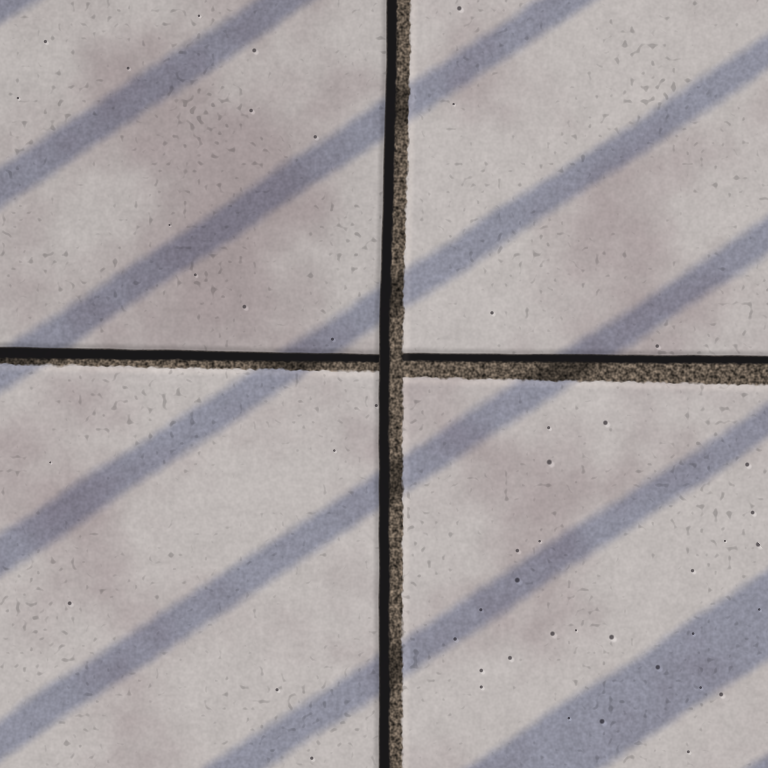
Give the GLSL for this texture, as a Shadertoy shader.

```glsl
// Four concrete paving slabs with gritty joints, crossed by soft diagonal railing shadows.

float hash(vec2 p) {
    p = fract(p * vec2(0.1031, 0.1137));
    p += dot(p, p.yx + 33.33);
    return fract((p.x + p.y) * p.x * 17.31);
}

vec2 gradient(vec2 cell) {
    float a = 6.2832 * hash(cell + 7.0);
    return vec2(cos(a), sin(a));
}

// Gradient noise, roughly -0.7 to 0.7
float noise(vec2 p) {
    vec2 i = floor(p), f = fract(p), u = f * f * f * (f * (f * 6.0 - 15.0) + 10.0);
    vec2 e = vec2(1.0, 0.0);
    return mix(mix(dot(gradient(i), f), dot(gradient(i + e), f - e), u.x),
               mix(dot(gradient(i + e.yx), f - e.yx), dot(gradient(i + 1.0), f - 1.0), u.x), u.y);
}

float fbm(vec2 p) {
    float sum = 0.0, amp = 0.6;
    for (int i = 0; i < 5; i++) {
        sum += amp * noise(p);
        p = mat2(1.6, 1.2, -1.2, 1.6) * p + 5.3;
        amp *= 0.55;
    }
    return sum;
}

// Soft mask of the span from a to b
float band(float x, float a, float b, float soft) {
    return smoothstep(a - soft, a + soft, x) * (1.0 - smoothstep(b - soft, b + soft, x));
}

// Railing shadows: evenly spaced thin bars, and one broad bar in the lower right
float railShadow(vec2 p) {
    float s = 1.0 - p.y + 0.655 * p.x + 0.006 * noise(p * 9.0) + 0.003 * noise(p * 60.0);
    float k = floor((s - 0.004) / 0.2396 + 0.5);
    float broad = step(5.5, k);
    float d = abs(s - 0.004 - 0.2396 * k - 0.014 * broad);
    float halfWidth = mix(0.027 - 0.004 * p.x, 0.058, broad);
    return 1.0 - smoothstep(halfWidth - 0.011, halfWidth + 0.011, d);
}

// Shallow pits: x is the dark hollow, y the lit rim
vec2 pits(vec2 p) {
    vec2 g = p * 26.0, cell = floor(g), result = vec2(0.0);
    float density = 0.05 + 0.22 * smoothstep(0.3, 0.0, length(p - vec2(0.8, 0.16)));
    vec2 center = 0.25 + 0.5 * vec2(hash(cell + 31.0), hash(cell + 57.0));
    float radius = mix(0.04, 0.10, hash(cell + 83.0));
    vec2 d = fract(g) - center;
    float present = step(hash(cell + 11.0), density);
    result.x = 1.0 - smoothstep(radius * 0.4, radius * 1.2, length(d));
    result.y = 1.0 - smoothstep(radius * 0.5, radius * 1.5, length(d - radius * vec2(0.8, -0.8)));
    return result * present;
}

// Joint across t: shaded wall up to "wall", then grit up to "width", then a worn pale lip
vec3 paintJoint(vec3 col, float t, float wall, float width, vec2 p, float shadow) {
    float rough = 0.0025 * noise(p * 70.0) + 0.002 * noise(p * 170.0);
    float speckle = noise(p * 150.0) + 0.8 * noise(p * 290.0);
    vec3 grit = vec3(0.37, 0.33, 0.29) * (1.0 + 0.75 * speckle) * (1.0 - 0.35 * shadow);
    col *= 1.0 - 0.16 * band(t, -0.006, 0.0, 0.004);
    col += vec3(0.05, 0.045, 0.04) * band(t, width, width + 0.008, 0.004);
    col = mix(col, grit, band(t, 0.0, width + rough, 0.0018));
    return mix(col, vec3(0.10, 0.095, 0.10), band(t, 0.0, wall + rough * 0.6, 0.002));
}

void mainImage(out vec4 fragColor, in vec2 fragCoord) {
    vec2 p = fragCoord / iResolution.xy;
    vec2 slab = step(vec2(0.51, 0.524), p);
    vec2 q = p + 13.7 * slab.x + 29.1 * slab.y;

    // Slab surface: clouded stains, mottling and fine grain
    float upperLeft = (1.0 - slab.x) * slab.y;
    float stain = smoothstep(-0.1, 0.5, fbm(q * 4.0) + 0.16 * upperLeft);
    float mottle = fbm(q * 26.0);
    float grain = noise(q * 140.0) + 0.7 * noise(q * 260.0);
    vec3 col = mix(vec3(0.745, 0.72, 0.71), vec3(0.655, 0.61, 0.61), stain);
    col *= 1.0 - 0.025 * upperLeft + 0.06 * mottle + 0.045 * grain;
    col *= 1.0 - 0.16 * smoothstep(0.32, 0.65, noise(q * 110.0) + 0.5 * fbm(q * 7.0));

    vec2 pit = pits(p);
    col += 0.09 * pit.y;
    col = mix(col, vec3(0.27, 0.25, 0.26), 0.8 * pit.x);

    // Cool shadow, with grain showing more strongly inside it
    float shadow = railShadow(p);
    col *= mix(vec3(1.0), vec3(0.745, 0.775, 0.86) * (1.0 + 0.05 * grain), shadow);

    // Horizontal joint, wider on the right; then the vertical joint, leaning at the top
    float top = mix(mix(0.548, 0.538, p.x * 2.0), mix(0.540, 0.536, p.x * 2.0 - 1.0), slab.x);
    float wall = mix(0.0145 - 0.009 * p.x, 0.010, slab.x);
    float width = mix(0.022, 0.025 + 0.012 * p.x, slab.x);
    col = paintJoint(col, top - p.y + 0.001 * noise(p * 25.0), wall, width, p, shadow);
    float left = mix(0.494, 0.504, smoothstep(0.48, 1.0, p.y));
    col = paintJoint(col, p.x - left + 0.001 * noise(p * 25.0), 0.013, 0.030, p, shadow);

    fragColor = vec4(clamp(col, 0.0, 1.0), 1.0);
}
```
